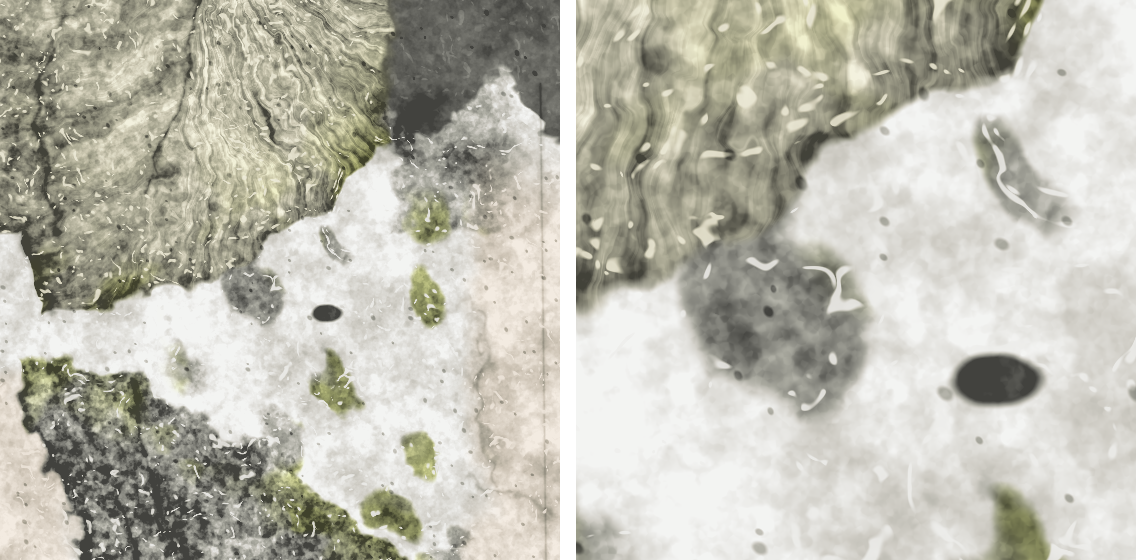
Left: the whole. Right: its middle third, enlarged.
Give the GLSL for this texture, as a Shadertoy shader.

```glsl
// Weathered rock face: olive boulder, dark basalt, chalky veins and mossy patches.

const vec3 CHARCOAL = vec3(0.35, 0.35, 0.33);
const vec3 ASH = vec3(0.53, 0.53, 0.50);
const vec3 SLATE = vec3(0.66, 0.66, 0.62);
const vec3 BONE = vec3(0.81, 0.80, 0.77);
const vec3 CHALK = vec3(0.93, 0.93, 0.92);
const vec3 OLIVE_TINT = vec3(1.0, 0.99, 0.92);
const vec3 BLUSH_TINT = vec3(1.0, 0.965, 0.93);
const vec3 MOSS_TINT = vec3(0.95, 0.98, 0.66);

vec2 hash2(vec2 c) {
    vec3 h = fract(c.xyx * vec3(0.1031, 0.1030, 0.0973));
    h += dot(h, h.yzx + 33.33);
    return fract((h.xx + h.yz) * h.zy);
}

mat2 rotate(float a) {
    return mat2(cos(a), sin(a), -sin(a), cos(a));
}

// Smooth cellular noise: random cell values blended by distance.
float cellNoise(vec2 p) {
    vec2 cell = floor(p);
    float total = 0.0, weight = 0.0;
    for (int k = 0; k < 9; k++) {
        vec2 id = cell + vec2(k % 3 - 1, k / 3 - 1);
        vec2 h = hash2(id);
        vec2 d = id + h - p;
        float w = exp(-7.0 * dot(d, d));
        total += w * hash2(id + 57.0).x;
        weight += w;
    }
    return total / weight;
}

float fbm(vec2 p, int octaves) {
    float sum = 0.0, amp = 0.5, norm = 0.0;
    for (int i = 0; i < octaves; i++) {
        sum += amp * cellNoise(p);
        norm += amp;
        amp *= 0.58;
        p = rotate(0.4) * p * 2.03 + 17.0;
    }
    return sum / norm;
}

// Scattered ellipses on a jittered grid; density is the share of filled cells.
float scatter(vec2 p, vec2 radius, float angle, float density, float soft) {
    vec2 cell = floor(p);
    float cover = 0.0;
    for (int k = 0; k < 9; k++) {
        vec2 id = cell + vec2(k % 3 - 1, k / 3 - 1);
        vec2 h = hash2(id + 9.0);
        vec2 d = rotate(angle + h.x) * (p - id - 0.2 - 0.6 * h);
        float r = length(d / (radius * mix(0.5, 1.1, h.y)));
        float keep = step(hash2(id + 83.0).x, density);
        cover = max(cover, keep * (1.0 - smoothstep(1.0 - soft, 1.0 + soft, r)));
    }
    return cover;
}

float mask(float d, float soft) {
    return smoothstep(-soft, soft, d);
}

// Dark fissure along a segment, with a soft shadow around it.
float fissure(vec2 p, vec2 a, vec2 b, float width) {
    vec2 ab = b - a;
    float d = length(p - a - ab * clamp(dot(p - a, ab) / dot(ab, ab), 0.0, 1.0));
    return 0.6 * exp(-d * d / (width * width)) + 0.4 * exp(-d / (4.0 * width));
}

// Mineral colour for a tone from 0 (dark) to 1 (light).
vec3 stone(float tone) {
    float t = clamp(tone, -0.15, 1.05) * 4.0;
    vec3 c = mix(CHARCOAL, ASH, clamp(t, -0.5, 1.0));
    c = mix(c, SLATE, clamp(t - 1.0, 0.0, 1.0));
    c = mix(c, BONE, clamp(t - 2.0, 0.0, 1.0));
    return mix(c, CHALK, clamp(t - 3.0, 0.0, 1.2));
}

// Left lobe has arching ribs, right lobe has streaks fanning downwards.
float boulderTone(vec2 q, float edge) {
    vec2 top = q - vec2(0.38, 1.12);
    float fan = fbm(vec2(atan(top.x, -top.y) * 42.0, length(top) * 9.0), 4);
    float ribs = fbm(rotate(-0.35) * q * vec2(12.0, 42.0) + sin(q.x * 14.0), 4);
    float side = mask(q.x - 0.28 - 0.33 * (q.y - 0.65), 0.03);
    float glow = exp(-12.0 * dot(q - vec2(0.41, 0.78), q - vec2(0.41, 0.78)));
    return 0.36 + 1.1 * (mix(ribs, fan, side) - 0.5) + 0.32 * glow * mix(0.5, 1.0, side)
        - 0.38 * exp(-edge * 20.0);
}

void mainImage(out vec4 fragColor, in vec2 fragCoord) {
    vec2 p = fragCoord / iResolution.xy;
    vec2 warp = vec2(fbm(p * 7.0, 4), fbm(p * 7.0 + 31.0, 4)) - 0.5;
    vec2 q = p + 0.09 * warp;
    float cloud = fbm(p * 10.0 + 5.0, 5) - 0.5;
    float grain = fbm(p * 75.0, 3) - 0.5;

    // Borders of the main rock bodies
    float boulderEdge = q.y - 0.43 - 0.95 * pow(max(q.x - 0.15, 0.0), 1.88)
        - 0.14 * (1.0 - smoothstep(0.04, 0.09, q.x));
    float boulder = mask(boulderEdge, 0.006) * mask(0.71 - q.x, 0.012);
    float basalt = mask(min(q.x - 0.70, q.y - 0.82 + 0.05 * cos((q.x - 0.75) * 25.0)), 0.006);
    float greyRock = mask(min(q.x - 0.70, q.y - 0.59), 0.008) * mask(0.91 - q.x, 0.05);
    float lowerEdge = min(0.33 - 0.9 * pow(max(q.x - 0.2, 0.0), 1.5) - q.y,
        q.x - 0.05 - 0.32 * (0.32 - q.y));
    float lower = mask(lowerEdge, 0.006);

    // Chalky ground with ribbons, then mossy patches and the rock bodies
    float ribbon = exp(-abs(boulderEdge + 0.035) * 30.0) + exp(-abs(lowerEdge + 0.015) * 60.0);
    float tone = 0.90 + 0.65 * cloud + 0.35 * grain + 0.15 * ribbon;
    float zone = mask(q.x - 0.32, 0.04) * mask(0.86 - q.x, 0.03) * mask(0.62 - q.y, 0.04);
    float patches = zone * scatter(q * 7.5, vec2(0.52, 0.27), 0.5, 0.55, 0.22);
    tone = mix(tone, 0.33 + 1.1 * cloud + 0.8 * grain, 0.9 * patches);
    tone = mix(tone, 0.42 + 1.1 * cloud + 0.8 * grain, greyRock);
    tone = mix(tone, 0.27 + 1.2 * cloud + 1.3 * grain, lower);
    tone = mix(tone, boulderTone(q, max(boulderEdge, 0.0)) + 0.5 * cloud + 0.7 * grain, boulder);
    tone = mix(tone, 0.03 + 0.35 * cloud + 0.25 * grain, basalt);

    // Fissures, with a parallel set in the lower left
    float cracks = fissure(q, vec2(0.13, 1.02), vec2(0.05, 0.76), 0.006)
        + fissure(q, vec2(0.05, 0.76), vec2(0.12, 0.57), 0.006)
        + fissure(q, vec2(0.38, 1.0), vec2(0.28, 0.65), 0.004)
        + fissure(q, vec2(0.48, 0.85), vec2(0.54, 0.62), 0.004)
        + fissure(q, vec2(0.78, 0.83), vec2(0.70, 0.72), 0.006)
        + fissure(q, vec2(0.05, 0.56), vec2(0.11, 0.42), 0.008);
    for (float i = 0.0; i < 3.0; i++) {
        vec2 start = vec2(0.06 + 0.08 * i, 0.31);
        cracks += fissure(q, start, start + vec2(0.11, -0.33), 0.005);
    }
    float rim = fissure(q, vec2(0.86, 0.44), vec2(0.87, 0.14), 0.004)
        + fissure(q, vec2(0.83, 0.14), vec2(0.98, 0.08), 0.004)
        + fissure(p, vec2(0.965, 0.85), vec2(0.975, 0.0), 0.002);
    tone -= 0.55 * cracks + 0.3 * rim;

    // White flecks, dark pits and one deep hole
    float flecks = max(scatter(p * 24.0 + 9.0 * warp, vec2(0.26, 0.17), 0.0, 0.22, 0.35),
        scatter(p * 70.0 + 9.0 * warp, vec2(0.30, 0.24), 0.0, 0.16, 0.4));
    tone = mix(tone, 1.0, 0.85 * flecks * (1.0 - 0.85 * basalt));
    tone -= 0.4 * scatter(p * 55.0 + 40.0, vec2(0.25, 0.18), 0.3, 0.07, 0.4);
    float hole = mask(1.0 - length((p + 0.02 * warp - vec2(0.585, 0.435)) / vec2(0.025, 0.015)), 0.2);
    tone = mix(tone, -0.15 + 0.4 * grain, hole);

    // Tints of olive, blush and moss
    vec3 color = stone(tone) * mix(vec3(1.0), OLIVE_TINT, boulder);
    float blush = mask(q.x - 0.85, 0.03) * mask(0.7 - q.y, 0.1) + mask(0.13 - q.x, 0.03) * mask(0.3 - q.y, 0.03);
    color *= mix(vec3(1.0), BLUSH_TINT, blush * (1.0 - lower));
    float mossy = mask(fbm(p * 6.0 + 70.0, 3) - 0.52, 0.1);
    float host = max(patches, max(lower * exp(-lowerEdge * 9.0), boulder * exp(-max(boulderEdge, 0.0) * 12.0)));
    color *= mix(vec3(1.0), MOSS_TINT, 0.9 * mossy * host * (1.0 - flecks) * (1.0 - hole));
    fragColor = vec4(clamp(color, 0.0, 1.0), 1.0);
}
```
